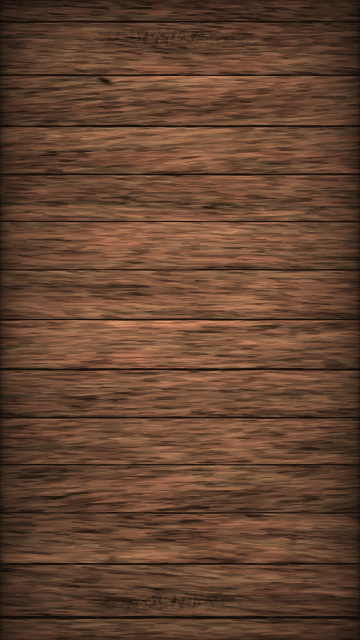
A WebGL 1 fragment shader for this texture:

```glsl
precision highp float;
// Fourteen weathered horizontal planks split by thirteen dark seams.
// Grain is smooth cellular noise stretched along each plank, with seam
// wear, knots and a cracked patch, all under a soft vignette.
uniform vec2 u_resolution;

const float TAU = 6.28319;
const float SEAMS = 13.0;

float hash(vec2 p) {
  return fract(sin(dot(p, vec2(127.1, 311.7))) * 43758.5);
}

// Cellular noise: random cell tones blended by distance, 0 to 1.
float cellTone(vec2 p, float sharpness) {
  vec2 cell = floor(p);
  float sum = 0.0, weights = 0.0;
  for (int j = -1; j <= 1; j++) {
    for (int i = -1; i <= 1; i++) {
      vec2 id = cell + vec2(float(i), float(j));
      vec2 site = id + vec2(hash(id), hash(id + 19.3));
      vec2 away = p - site;
      float w = exp(-sharpness * dot(away, away)) + 0.00001;
      sum += w * hash(id + 47.7);
      weights += w;
    }
  }
  return sum / weights;
}

// Slightly uneven spacing, mirrored about the middle of the canvas.
float seamHeight(float k) {
  float a = TAU * k / (SEAMS - 1.0);
  return 0.0352 + 0.07758 * k + 0.0059 * sin(a) + 0.0036 * sin(2.0 * a);
}

// Cosine that repeats every five planks, peaking at the given one.
float fivePlankWave(float index, float peak) {
  return cos(TAU * (index - peak) / 5.0);
}

float blob(vec2 p, vec2 centre, vec2 radius) {
  vec2 q = (p - centre) / radius;
  return exp(-dot(q, q));
}

// Bands, streaks, fibres and thin dark pores, roughly centred on zero.
float woodGrain(vec2 p, float plank) {
  float slope = 0.12 * (hash(vec2(plank, 3.1)) - 0.65);
  p.y += slope * p.x + 0.0012 * sin(p.x * 15.0 + plank * 2.4);
  vec2 offset = vec2(plank * 7.3, plank * 13.7);
  float bands = cellTone(p * vec2(4.0, 50.0) + offset, 5.0) - 0.5;
  float streaks = cellTone(p * vec2(13.0, 190.0) + offset + 31.0, 8.0) - 0.5;
  float fibres = cellTone(p * vec2(42.0, 400.0) + offset + 67.0, 10.0) - 0.5;
  vec2 slanted = vec2(p.x, p.y + 0.07 * p.x);
  float pores = cellTone(slanted * vec2(30.0, 300.0) + offset + 83.0, 12.0);
  float grain = 0.22 * bands + 0.20 * streaks + 0.22 * fibres;
  return grain + 0.03 - 0.13 * smoothstep(0.55, 0.85, pores);
}

float vignette(vec2 uv) {
  vec2 fade = 4.0 * uv * (1.0 - uv);
  return mix(0.16, 1.0, pow(fade.x, 0.32) * pow(fade.y, 0.19));
}

void main() {
  vec2 uv = gl_FragCoord.xy / u_resolution;
  vec2 p = gl_FragCoord.xy / u_resolution.y;
  float pixel = 1.0 / u_resolution.y;

  // Find the plank and the signed distance to its nearest seam.
  float plank = 0.0, seam = 0.0, gap = 1.0;
  for (int i = 0; i < 13; i++) {
    float k = float(i);
    float wobble = 0.0002 * sin(p.x * 31.0 + k * 4.0);
    float d = p.y - seamHeight(k) - wobble;
    plank += step(0.0, d);
    if (abs(d) < abs(gap)) { gap = d; seam = k; }
  }

  // Knots pull the grain around them; the dark one is mirrored vertically.
  float knot = 0.0, ring = 0.0;
  for (int i = 0; i < 2; i++) {
    float side = float(i);
    vec2 chip = vec2(0.164 + 0.009 * side, mix(0.8735, 0.125, side));
    vec2 oval = vec2(0.458, mix(0.155, 0.478, side));
    float tilt = 0.35 * (p.x - chip.x) * (1.0 - 2.0 * side);
    knot += (1.0 - 0.5 * side) * blob(p + vec2(0.0, tilt), chip, vec2(0.012, 0.005));
    ring += blob(p, oval, vec2(0.007, 0.008));
  }
  vec2 bent = p + vec2(0.0, 0.005 * knot + 0.003 * ring);
  float grain = woodGrain(bent, plank);

  // Plank tone, with worn pale bands beside every fifth seam.
  float tone = 0.485 + grain + 0.025 * fivePlankWave(plank, 1.0);
  tone += 0.04 * (hash(vec2(plank, 8.6)) - 0.5);
  float wornSide = seam < 3.0 ? step(0.0, gap) : step(gap, 0.0);
  float worn = step(0.9, fivePlankWave(seam, 1.0)) * wornSide;
  float wearNoise = cellTone(p * vec2(14.0, 150.0) + 5.0, 8.0);
  tone += worn * 0.28 * wearNoise * exp(-abs(gap) * 65.0);

  // Patch of short upright cracks near the top and bottom.
  vec2 mirrored = vec2(p.x, min(p.y, 1.0 - p.y));
  float patchMask = blob(mirrored, vec2(0.27, 0.058), vec2(0.10, 0.013));
  float cracks = cellTone(p * vec2(260.0, 190.0), 8.0);
  tone -= patchMask * (0.02 + 0.15 * smoothstep(0.45, 0.8, cracks));
  tone *= 1.0 - 0.85 * min(knot, 1.0) - 0.18 * ring;

  // Seam line of ragged width, its shadow and a chipped pale lip underneath.
  float halfWidth = 0.0011 + 0.0004 * fivePlankWave(seam, 0.0);
  halfWidth += 0.0005 * step(5.5, abs(seam - 6.0));
  float chips = cellTone(vec2(p.x * 60.0, seam * 9.0), 8.0);
  halfWidth *= 0.65 + 0.6 * chips;
  float line = 1.0 - smoothstep(halfWidth - 0.5 * pixel, halfWidth + 0.6 * pixel, abs(gap));
  float lip = exp(-abs(gap + halfWidth + 0.0018) * 900.0) * smoothstep(0.4, 0.8, chips);
  tone += 0.17 * lip;
  tone *= 1.0 - 0.22 * exp(-abs(gap) * 350.0);

  // Brown ramp with redder and greyer stains.
  float stain = cellTone(bent * vec2(10.0, 130.0) + plank * 5.0, 7.0);
  vec3 brown = mix(vec3(0.99, 0.72, 0.51), vec3(1.03, 0.66, 0.48), stain);
  vec3 wood = brown * max(tone, 0.10) * vignette(uv);
  vec3 seamColor = vec3(0.065, 0.040, 0.025);
  gl_FragColor = vec4(mix(wood, seamColor, 0.92 * line), 1.0);
}
```
